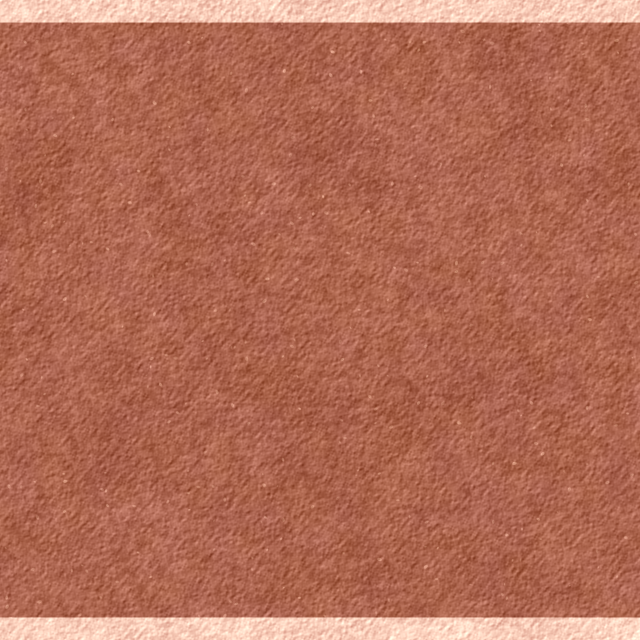
Write a WebGL 2 fragment shader that draws this texture.

```glsl
#version 300 es
precision highp float;
// Rough terracotta plaster with a pale strip along the top and bottom edges.

uniform vec2 u_resolution;
out vec4 fragColor;

const float STRIP_HEIGHT = 0.0352;
const vec3 CLAY = vec3(0.674, 0.394, 0.308);
const vec3 CLAY_SPREAD = vec3(0.045, 0.046, 0.048);
const vec3 PALE = vec3(0.977, 0.806, 0.727);
const vec3 PALE_SPREAD = vec3(0.036, 0.058, 0.056);
const vec3 SPECK_TINT = vec3(0.17, 0.20, 0.19);

float hash(vec2 cell) {
    vec3 q = fract(vec3(cell.xyx) * 0.1031);
    q += dot(q, q.yzx + 33.33);
    return fract((q.x + q.y) * q.z);
}

float valueNoise(vec2 p) {
    vec2 cell = floor(p);
    vec2 f = fract(p);
    vec2 w = f * f * (3.0 - 2.0 * f);
    float low = mix(hash(cell), hash(cell + vec2(1.0, 0.0)), w.x);
    float high = mix(hash(cell + vec2(0.0, 1.0)), hash(cell + 1.0), w.x);
    return mix(low, high, w.y);
}

vec2 rotate(vec2 p, float angle) {
    float c = cos(angle), s = sin(angle);
    return vec2(c * p.x + s * p.y, c * p.y - s * p.x);
}

// Surface height: grains stretched along the rising diagonal, plus fine grit
float grainHeight(vec2 p) {
    float grains = valueNoise(rotate(p, 0.85) * vec2(145.0, 205.0) + 300.0);
    float grit = valueNoise(rotate(p, 0.3) * 330.0 + 700.0);
    return 0.65 * grains + 0.35 * grit;
}

// Light from the upper left raises facing slopes and darkens pits
float reliefTone(vec2 p, vec2 toLight) {
    float height = grainHeight(p);
    float slope = height - grainHeight(p + toLight);
    return 3.4 * slope + 3.2 * (height - 0.5);
}

// Broad, faint unevenness in brightness
float mottling(vec2 p) {
    float clumps = valueNoise(rotate(p, 0.5) * 48.0 + 90.0) - 0.5;
    float patches = valueNoise(rotate(p, 1.1) * 11.0 + 40.0) - 0.5;
    return 1.4 * clumps + 0.9 * patches;
}

// Sparse bright mineral chips, at most one in each cell
float specks(vec2 p, float cells, float chance, float pixel) {
    vec2 id = floor(p * cells);
    vec2 jitter = vec2(hash(id + 17.0), hash(id + 53.0));
    vec2 offset = (fract(p * cells) - mix(vec2(0.25), vec2(0.75), jitter)) / cells;
    offset = rotate(offset, 6.2832 * hash(id + 91.0)) * vec2(1.0, 1.5);
    float radius = mix(0.0014, 0.0036, hash(id + 131.0));
    float shape = 1.0 - smoothstep(radius - pixel, radius + pixel, length(offset));
    return shape * step(hash(id + 211.0), chance) * mix(0.5, 1.0, jitter.x);
}

void main() {
    vec2 uv = gl_FragCoord.xy / u_resolution;
    float pixel = 1.0 / u_resolution.y;

    // Shared grain and slight warm-to-pink drift
    float tone = reliefTone(uv, vec2(-0.0019, 0.0021)) + mottling(uv);
    float drift = valueNoise(uv * 26.0 + 500.0) - 0.5;
    vec3 clay = CLAY + CLAY_SPREAD * tone + vec3(0.0, 0.0, 0.03) * drift;
    vec3 pale = PALE + PALE_SPREAD * tone;

    // Chips in two sizes of spacing
    float chips = max(specks(uv, 40.0, 0.09, pixel), specks(uv + 3.7, 67.0, 0.035, pixel));
    clay += SPECK_TINT * chips;

    // Strips along both horizontal edges
    float edgeDistance = min(uv.y, 1.0 - uv.y) - STRIP_HEIGHT;
    float inside = smoothstep(-0.6 * pixel, 0.6 * pixel, edgeDistance);
    fragColor = vec4(clamp(mix(pale, clay, inside), 0.0, 1.0), 1.0);
}
```
